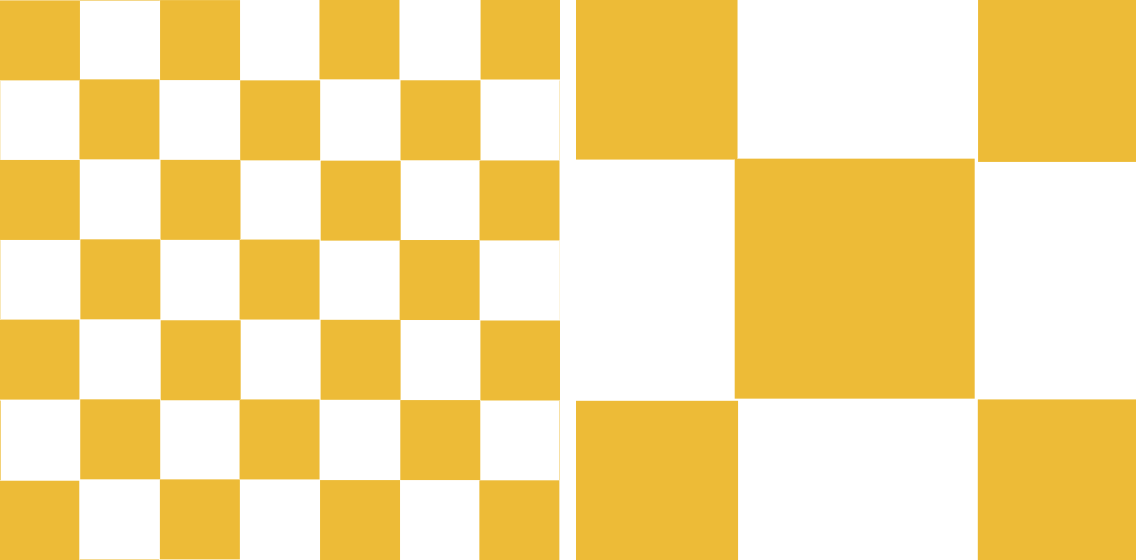
Left, the full canvas; right, a detail of the centre.
Give the GLSL for this pattern, as a Shadertoy shader.

```glsl
#define CELLS 7.0
#define SQUARE_SIZE 1.0
#define JITTER 0.009
#define GOLD vec3(0.929, 0.735, 0.216)
#define WHITE vec3(1.0)

// Two random values per cell, each in -1..1
vec2 cellOffset(vec2 cell) {
    vec2 seed = vec2(dot(cell, vec2(127.1, 311.7)), dot(cell, vec2(269.5, 183.3)));
    return 2.0 * fract(sin(seed) * 43758.5) - 1.0;
}

// Antialiased coverage of a centred square
float squareCoverage(vec2 p, float halfSize, float pixel) {
    vec2 coverage = clamp((halfSize - abs(p)) / pixel + 0.5, 0.0, 1.0);
    return coverage.x * coverage.y;
}

void mainImage(out vec4 fragColor, in vec2 fragCoord) {
    vec2 grid = fragCoord / iResolution.xy * CELLS;
    float pixel = CELLS / min(iResolution.x, iResolution.y);
    vec2 home = floor(grid);

    // Slightly misplaced squares can spill over from neighbouring cells
    float gold = 0.0;
    for (int y = -1; y <= 1; y++) {
        for (int x = -1; x <= 1; x++) {
            vec2 cell = home + vec2(x, y);
            float isGold = 1.0 - mod(cell.x + cell.y, 2.0);
            vec2 center = cell + 0.5 + JITTER * cellOffset(cell);
            gold = max(gold, isGold * squareCoverage(grid - center, 0.5 * SQUARE_SIZE, pixel));
        }
    }

    fragColor = vec4(mix(WHITE, GOLD, gold), 1.0);
}
```
